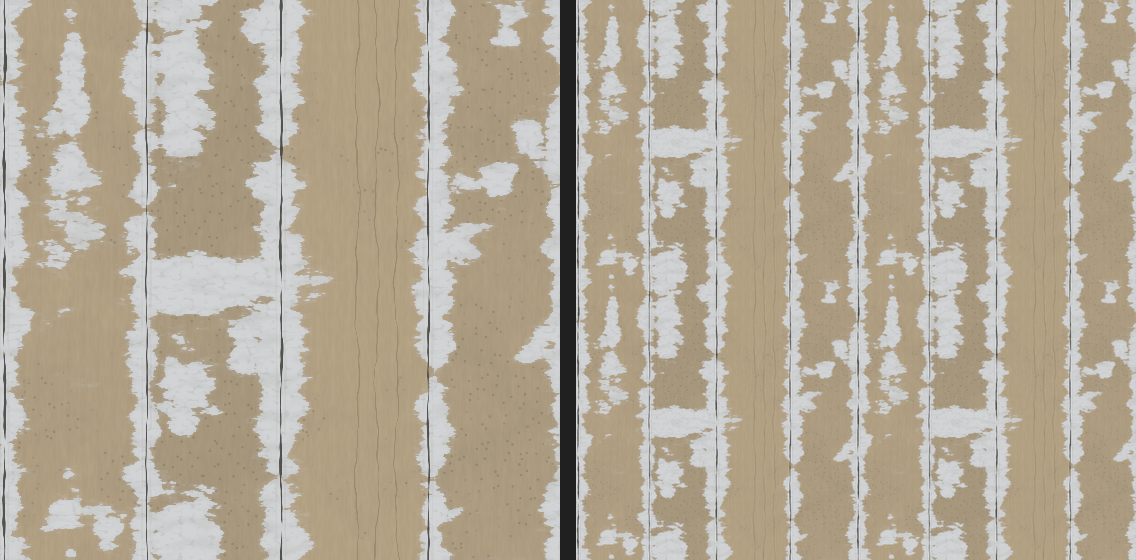
Left, the tile; right, the same tile 2 across and 2 down.
Reproduce this texture procedurally as a three.js fragment shader.

```glsl
varying vec2 vUv;

const float TAU = 6.28319;
const vec3 BOARD_LIGHT = vec3(0.70, 0.63, 0.515);
const vec3 BOARD_DARK = vec3(0.645, 0.585, 0.485);
const vec3 PLASTER = vec3(0.825, 0.835, 0.845);
const vec3 PLASTER_GREY = vec3(0.76, 0.76, 0.755);
const vec3 CRACK = vec3(0.24, 0.23, 0.21);
const vec3 STAIN = vec3(0.47, 0.41, 0.34);

// One entry per seam, left to right
const vec4 SEAM_X = vec4(0.008, 0.262, 0.502, 0.765);
const vec4 SPREAD_LEFT = vec4(0.022, 0.022, 0.034, 0.012);
const vec4 SPREAD_RIGHT = vec4(0.025, 0.011, 0.030, 0.034);
const vec4 CRACK_WIDTH = vec4(0.0011, 0.0004, 0.0010, 0.0007);
const vec4 BOARD_TONE = vec4(0.35, 0.75, 0.08, 0.45);

vec2 wrap(vec2 d) { return fract(d + 0.5) - 0.5; }

vec2 hash2(vec2 p) {
  vec3 q = fract(p.xyx * vec3(0.1031, 0.1030, 0.0973));
  q += dot(q, q.yzx + 33.33);
  return fract((q.xx + q.yz) * q.zy);
}

// Wrapping cellular noise: distance to the nearest point
float cells(vec2 p, vec2 grid, float seed) {
  vec2 g = p * grid, id = floor(g);
  float nearest = 2.0;
  for (int j = -1; j <= 1; j++)
    for (int i = -1; i <= 1; i++) {
      vec2 c = id + vec2(float(i), float(j));
      nearest = min(nearest, length(c + hash2(mod(c, grid) + seed) - g));
    }
  return nearest;
}

// Layered sines; whole frequencies keep them periodic
float waves(float t, float freq, float seed) {
  float sum = 0.0, amp = 0.5;
  for (int i = 0; i < 4; i++) {
    sum += amp * sin(TAU * freq * t + seed);
    amp *= 0.55;
    freq = freq * 2.0 + 1.0;
    seed = seed * 1.7 + 1.3;
  }
  return sum;
}

// Torn, sideways scraped offset for plaster edges
float ragged(vec2 p) {
  vec2 grid = vec2(6.0, 14.0);
  float sum = 0.0, amp = 0.036;
  for (int i = 0; i < 5; i++) {
    sum += amp * (0.46 - cells(p, grid, 17.0 * float(i)));
    grid *= 2.0;
    amp *= 0.68;
  }
  return sum;
}

// Plaster depths are positive inside
float strip(vec2 p, float x, float left, float right) {
  float d = wrap(p - x).x;
  return min(d + left, right - d) + 0.007 * waves(p.y, 3.0, x * 40.0);
}

float daub(vec2 p, vec2 centre, vec2 size, float taper) {
  vec2 q = wrap(p - centre);
  float narrow = 1.0 - taper * clamp(q.y / size.y, -1.0, 1.0);
  vec2 r = q / (size * vec2(narrow, 1.0));
  r *= r;
  return (1.0 - sqrt(length(r))) * min(size.x, size.y);
}

float scatteredDaubs(vec2 p, float grid) {
  vec2 id = floor(p * grid);
  float depth = -1.0;
  for (int j = -1; j <= 1; j++)
    for (int i = -1; i <= 1; i++) {
      vec2 c = id + vec2(float(i), float(j));
      vec2 h = hash2(mod(c, grid) + 61.0), k = hash2(mod(c, grid) + 93.0);
      vec2 centre = fract((c + 0.2 + 0.6 * h) / grid);
      float keep = step(0.62, k.x) * step(0.12, abs(centre.x - 0.64));
      float d = daub(p, centre, mix(vec2(0.010, 0.012), vec2(0.022, 0.028), k.y), h.x - 0.5);
      depth = max(depth, mix(-1.0, d, keep));
    }
  return depth;
}

float crack(vec2 p, float x, float width, float sway, float seed) {
  float d = abs(wrap(p - x - sway * waves(p.y, 3.0, seed)).x);
  float w = width * (0.8 + 1.6 * waves(p.y, 5.0, seed + 2.0));
  return 1.0 - smoothstep(w, w + 0.0013, d);
}

void main() {
  vec2 p = vUv;

  // Seams, their plaster strips and ridges
  float depth = scatteredDaubs(p, 7.0), tone = BOARD_TONE.w, cracks = 0.0, ridges = 0.0;
  for (int i = 0; i < 4; i++) {
    float x = SEAM_X[i], seed = 3.0 + 5.0 * float(i);
    depth = max(depth, strip(p, x, SPREAD_LEFT[i], SPREAD_RIGHT[i]));
    tone = mix(tone, BOARD_TONE[i], step(x, p.x));
    cracks = max(cracks, crack(p, x, CRACK_WIDTH[i], 0.002, seed));
    ridges += crack(p, x + 0.007, 0.0012, 0.0008, seed + 1.0);
    ridges += crack(p, x - 0.008, 0.0008, 0.0008, seed + 2.0);
  }

  // Large smears: crossbar, tapered streak, broad streak, lower patches, side smear
  depth = max(depth, daub(p, vec2(0.385, 0.495), vec2(0.14, 0.046), 0.0));
  depth = max(depth, daub(p, vec2(0.130, 0.790), vec2(0.021, 0.21), 0.6));
  depth = max(depth, daub(p, vec2(0.322, 0.870), vec2(0.036, 0.14), -0.2));
  depth = max(depth, daub(p, vec2(0.335, 0.050), vec2(0.052, 0.06), 0.2));
  depth = max(depth, daub(p, vec2(0.335, 0.315), vec2(0.046, 0.048), 0.2));
  depth = max(depth, daub(p, vec2(0.434, 0.385), vec2(0.024, 0.036), -0.2));
  depth = max(depth, daub(p, vec2(0.815, 0.560), vec2(0.042, 0.025), 0.0));
  depth += ragged(p);

  // Board: mottling, vertical grain, specks and hairlines
  float mottle = waves(p.x + 0.12 * waves(p.y, 2.0, 1.0), 2.0, 3.0)
               + waves(p.y + 0.10 * waves(p.x, 3.0, 2.0), 2.0, 5.0);
  float grain = waves(p.x + 0.004 * waves(p.y, 2.0, 4.0), 37.0, 1.0);
  float fibre = cells(p, vec2(180.0, 36.0), 7.0) - 0.46;
  vec3 board = mix(BOARD_LIGHT, BOARD_DARK, clamp(tone + 0.22 * mottle, 0.0, 1.0));
  board *= 1.0 + 0.010 * grain + 0.035 * fibre;
  float specks = 1.0 - smoothstep(0.05, 0.14, cells(p, vec2(44.0), 29.0));
  board = mix(board, STAIN, 0.4 * specks * smoothstep(0.1, 0.8, mottle + tone));
  float hairs = 0.0;
  for (int i = 0; i < 3; i++)
    hairs += crack(p, 0.638 + 0.035 * float(i), 0.0004, 0.006, 2.0 + 3.0 * float(i));
  board = mix(board, STAIN, 0.40 * min(hairs, 1.0));

  // Plaster: trowel strokes, pits and grey thin areas
  float strokes = cells(p + 0.01 * waves(p.x, 4.0, 2.0), vec2(14.0, 46.0), 41.0);
  float pits = cells(p, vec2(90.0, 150.0), 53.0);
  float thin = 1.0 - smoothstep(0.0, 0.016, depth);
  float grey = 0.45 * smoothstep(0.35, 0.9, strokes) + 0.25 * thin + 0.35 * min(ridges, 1.0);
  vec3 plaster = mix(PLASTER, PLASTER_GREY, clamp(grey, 0.0, 1.0));
  plaster *= 1.0 - 0.05 * smoothstep(0.55, 0.85, pits);

  // Dusty halo, solid coat, then open cracks
  vec3 colour = mix(board, PLASTER_GREY, 0.22 * smoothstep(-0.010, 0.0, depth));
  colour = mix(colour, plaster, 0.96 * smoothstep(-0.0008, 0.0018, depth));
  colour = mix(colour, CRACK, 0.85 * cracks);
  gl_FragColor = vec4(colour, 1.0);
}
```
